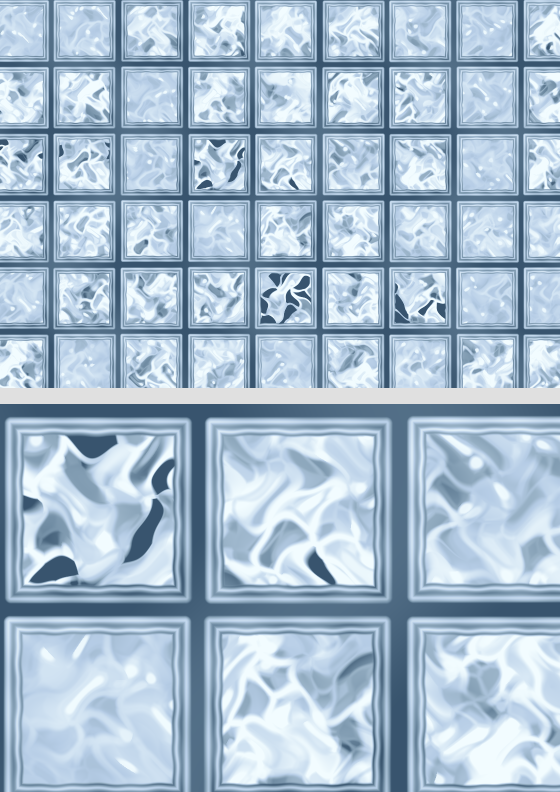
Top, the full canvas; bottom, a detail of the centre.
Give the GLSL for this texture, as a Shadertoy shader.

```glsl
// A wall of square wavy glass blocks in dark blue mortar.

const vec2 PITCH = vec2(0.173, 0.1722);      // block spacing, in canvas heights
const vec2 JOINT_ORIGIN = vec2(0.132, 0.1453); // crossing of two mortar joints
const float BLOCK_HALF = 0.464;              // the sizes below are in block pitches
const float BLOCK_RADIUS = 0.03;
const float RIM_WIDTH = 0.088;
const float FACET_SCALE = 5.0;               // facets per pitch
const float DARK_BLOCK_SHARE = 0.11;
const int SAMPLES = 2;                       // per axis, for smooth edges

// Glass tones, evenly spaced from mortar to highlight
const vec3 TONES[6] = vec3[6](
    vec3(0.22, 0.33, 0.43), vec3(0.45, 0.56, 0.65), vec3(0.59, 0.69, 0.77),
    vec3(0.71, 0.80, 0.90), vec3(0.82, 0.89, 0.95), vec3(0.95, 0.99, 1.00));

vec3 toneColor(float tone) {
    float t = clamp(tone, 0.0, 1.0) * 5.0;
    int i = min(int(t), 4);
    return mix(TONES[i], TONES[i + 1], t - float(i));
}

vec3 hash3(vec2 p) {
    vec3 k = vec3(dot(p, vec2(127.1, 311.7)), dot(p, vec2(269.5, 183.3)),
                  dot(p, vec2(419.2, 371.9)));
    return fract(sin(k) * 43758.5);
}

// Cellular noise: nearest distance, second distance, random value of the cell
vec3 cellular(vec2 p) {
    vec2 cell = floor(p), f = p - cell;
    vec3 best = vec3(8.0, 8.0, 0.0);
    for (int y = -1; y <= 1; y++)
        for (int x = -1; x <= 1; x++) {
            vec2 o = vec2(x, y);
            vec3 h = hash3(cell + o);
            float d = length(o + h.xy - f);
            if (d < best.x) best = vec3(d, best.x, h.z);
            else best.y = min(best.y, d);
        }
    return best;
}

float roundBox(vec2 p, float halfSize, float radius) {
    vec2 q = abs(p) - halfSize + radius;
    return length(max(q, 0.0)) + min(max(q.x, q.y), 0.0) - radius;
}

float band(float d, float center, float width) {
    float t = (d - center) / width;
    return exp(-t * t);
}

// Rippled pane: warped facets, white ridges, and dark patches in a few blocks
float paneTone(vec2 p, vec2 id) {
    vec3 rnd = hash3(id + 3.7);
    vec2 seed = 23.0 * hash3(id + 9.1).xy;
    bool hasDark = rnd.y < DARK_BLOCK_SHARE;
    float busy = hasDark ? 1.0 : mix(0.25, 1.0, smoothstep(0.15, 0.6, rnd.x));

    vec2 q = p * FACET_SCALE;
    q += vec2(0.35, -0.35) * sin(q.yx * 1.9 + seed) + vec2(0.14, -0.14) * sin(q.yx * 4.7 + seed.yx);
    vec3 coarse = cellular(q + seed);
    vec3 fine = cellular(q * 1.9 + seed.yx + 5.0);
    float edge = coarse.y - coarse.x;
    float fineEdge = fine.y - fine.x;

    // Broad light, then facets
    float broad = sin(q.x * 1.1 + seed.x) * sin(q.y * 1.3 + seed.y);
    float ripple = sin(q.x * 2.6 + 2.0 * sin(q.y * 1.9 + seed.x) + seed.y);
    float tone = 0.63 + 0.05 * ripple + busy * (0.05 + 0.12 * broad);
    tone += busy * 0.85 * (coarse.z - 0.53) * smoothstep(0.0, 0.3, edge);
    tone += busy * 0.6 * (fine.z - 0.5) * smoothstep(0.0, 0.4, fineEdge);

    // White ridges between facets, and small glints
    float gleam = smoothstep(-0.7, 0.5, sin(q.x * 1.3 + seed.y) + sin(q.y * 1.7 + seed.x));
    float ridge = 1.0 - smoothstep(0.06, 0.34, edge);
    tone = mix(tone, 1.0, ridge * gleam * mix(0.2, 1.0, busy));
    float glint = smoothstep(0.78, 0.84, fine.z) * (1.0 - smoothstep(0.2, 0.42, fine.x));
    tone = mix(tone, 1.0, 0.9 * glint);
    if (hasDark) {
        float patchMask = smoothstep(0.76, 0.78, coarse.z) * smoothstep(0.08, 0.2, edge);
        tone = mix(tone, -0.1, patchMask);
    }
    return tone;
}

// Molded frame: bright and dark lines at depth d from the block edge
float rimTone(float d, vec2 p, float shade) {
    float light = dot(p, vec2(-0.10, 0.14)) + 0.05 * sin(p.x * 19.0 + p.y * 15.0 + shade * 6.0);
    return 0.41 + light + 0.14 * (shade - 0.5)
        + 0.26 * band(d, 0.022, 0.009) - 0.22 * band(d, 0.046, 0.012)
        + 0.32 * band(d, 0.068, 0.008) - 0.24 * band(d, 0.088, 0.009);
}

vec3 wall(vec2 uv) {
    vec2 grid = (uv - JOINT_ORIGIN) / PITCH;
    vec2 id = floor(grid), p = grid - id - 0.5;
    vec3 rnd = hash3(id);
    vec2 shifted = p - 0.014 * (rnd.xy - 0.5);
    float d = -roundBox(shifted, BLOCK_HALF, BLOCK_RADIUS);

    // Slightly uneven inner edge of the frame
    vec2 wobble = 0.003 * sin(p.yx * 17.0 + rnd.xy * 6.3) + 0.002 * sin(p.yx * 43.0 + rnd.z * 6.3);
    float innerD = -roundBox(shifted + wobble, BLOCK_HALF, BLOCK_RADIUS);

    float rim = rimTone(mix(d, innerD, smoothstep(0.02, 0.07, d)), p, rnd.z);
    float glass = mix(rim, paneTone(p, id), smoothstep(-0.004, 0.012, innerD - RIM_WIDTH));
    float mortar = 0.03 + 0.06 * sin(grid.x * 2.3 + 1.5 * sin(grid.y * 1.7));
    return toneColor(mix(mortar, glass, smoothstep(-0.006, 0.012, d)));
}

void mainImage(out vec4 fragColor, in vec2 fragCoord) {
    vec3 sum = vec3(0.0);
    for (int i = 0; i < SAMPLES * SAMPLES; i++) {
        vec2 offset = (vec2(i % SAMPLES, i / SAMPLES) + 0.5) / float(SAMPLES) - 0.5;
        sum += wall((fragCoord + offset) / iResolution.y);
    }
    fragColor = vec4(sum / float(SAMPLES * SAMPLES), 1.0);
}
```
